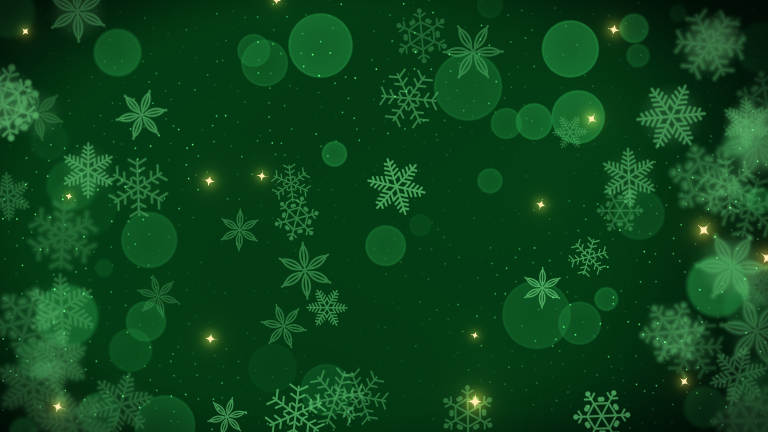
Reproduce this background procedurally as a WebGL 1 fragment shader.

```glsl
precision highp float;
uniform vec2 u_resolution;

const int DISC_COUNT = 50;
const int FLAKE_COUNT = 54;
const int GLINT_COUNT = 15;
const float DUST_CELL = 0.034;
const float SIDE_PULL = 0.65;     // crowding toward left and right edges
const float LINE_WIDTH = 0.036;   // flake stroke, relative to flake radius
const vec3 DEEP_GREEN = vec3(0.004, 0.075, 0.032);
const vec3 BASE_GREEN = vec3(0.012, 0.232, 0.076);
const vec3 DISC_GREEN = vec3(0.13, 0.56, 0.25);
const vec3 FLAKE_GREEN = vec3(0.36, 0.74, 0.43);
const vec3 HAZE_GREEN = vec3(0.38, 0.68, 0.42);
const vec3 GLOW_GOLD = vec3(0.62, 0.50, 0.17);
const vec3 GLINT_CREAM = vec3(1.0, 0.93, 0.70);
const float PI = 3.14159265;

float hash(float n) {
  n = fract(n * 0.1031);
  n *= n + 33.33;
  n *= n + n;
  return fract(n);
}

vec2 hash2(vec2 cell) {
  float n = dot(cell, vec2(1.37, 57.91)) + 3.7;
  return vec2(hash(n), hash(n + 19.19));
}

mat2 rotation(float angle) {
  float c = cos(angle), s = sin(angle);
  return mat2(c, s, -s, c);
}

// Even sequence with jitter, denser near the sides and at lower left
vec2 scatter(float i, float seed, float pull) {
  vec2 jitter = 0.2 * vec2(hash(i + seed), hash(i + seed + 71.3));
  vec2 u = fract(seed * vec2(0.37, 0.61) + i * vec2(0.7549, 0.5698) + jitter);
  u.x -= pull * sin(2.0 * PI * u.x) / (2.0 * PI);
  u.y = pow(u.y, mix(1.5, 0.9, u.x));
  return u;
}

float segment(vec2 p, vec2 a, vec2 b) {
  vec2 ab = b - a;
  return length(p - a - ab * clamp(dot(p - a, ab) / dot(ab, ab), 0.0, 1.0));
}

// Distance to the strokes of a six-armed crystal of unit radius
float flakeDistance(vec2 p, float kind) {
  float angle = abs(mod(atan(p.y, p.x + 1e-5), PI / 3.0) - PI / 6.0);
  vec2 q = length(p) * vec2(cos(angle), sin(angle));
  float d = segment(q, vec2(0.0), vec2(1.0, 0.0));
  if (kind < 2.0) {
    // Branched: dense fern or sturdy fork
    float gap = mix(0.17, 0.29, kind);
    for (int k = 0; k < 4; k++) {
      float start = 0.28 + gap * float(k);
      float reach = mix(0.30 - 0.045 * float(k), 0.20 + 0.08 * float(k), kind);
      if (start < 0.9) d = min(d, segment(q, vec2(start, 0.0), vec2(start, 0.0) + reach * vec2(0.5, 0.866)));
    }
  } else if (kind < 3.0) {
    // Leaf outlines
    float t = clamp((q.x - 0.52) / 0.40, -1.0, 1.0);
    d = min(d, length(vec2(q.x - 0.52 - 0.40 * t, q.y - 0.13 * (1.0 - t * t))));
  } else {
    // Hexagonal ring with beads
    d = min(d, abs(dot(q, vec2(0.866, 0.5)) - 0.46));
    d = min(d, segment(q, vec2(0.72, 0.0), vec2(0.84, 0.20)));
    d = min(d, length(q - vec2(0.95, 0.0)) - 0.06);
    d = min(d, length(q - vec2(0.55, 0.27)) - 0.05);
  }
  return d;
}

void main() {
  float pixel = 1.0 / u_resolution.y;
  vec2 canvas = vec2(u_resolution.x / u_resolution.y, 1.0);
  vec2 p = gl_FragCoord.xy * pixel;
  vec2 uv = p / canvas;

  // Backdrop with uneven light
  float light = smoothstep(0.68, 0.34, length((uv - vec2(0.43, 0.52)) * vec2(1.0, 0.8)));
  light += 0.05 * sin(5.0 * p.x + 2.0 * sin(4.0 * p.y)) + 0.03 * sin(7.0 * p.y - 3.0 * p.x);
  vec3 color = mix(DEEP_GREEN, BASE_GREEN, clamp(light, 0.0, 1.06));

  // Translucent discs with a thin rim
  for (int i = 0; i < DISC_COUNT; i++) {
    float id = float(i);
    vec2 u = scatter(id, 4.3, SIDE_PULL);
    float side = smoothstep(0.25, 0.5, abs(u.x - 0.5));
    float radius = mix(0.018, 0.080, hash(id + 11.7));
    float soft = pixel + 0.007 * side;
    float d = length(p - u * canvas) - radius;
    float fill = smoothstep(soft, -soft, d) * (0.85 + 0.15 * smoothstep(-radius, 0.0, d));
    float rim = smoothstep(0.003 + soft, 0.0, abs(d + 0.002)) * (1.0 - side);
    float strength = mix(0.08, 0.60, hash(id + 43.1));
    color = mix(color, DISC_GREEN, strength * (fill + 0.25 * rim));
  }

  // Snow crystals, larger and out of focus toward the sides
  for (int i = 0; i < FLAKE_COUNT; i++) {
    float id = float(i);
    vec2 u = scatter(id, 9.1, SIDE_PULL + 0.15);
    float side = smoothstep(0.26, 0.46, abs(u.x - 0.5));
    float radius = mix(0.038, 0.070, hash(id + 5.9)) * (1.0 + 0.25 * side);
    vec2 q = rotation(6.28 * hash(id + 27.3)) * (p - u * canvas) / radius;
    float reach = length(q);
    if (reach < 1.5) {
      float blur = 0.7 * pixel / radius + side * mix(0.03, 0.18, hash(id + 61.7));
      float d = flakeDistance(q, floor(4.0 * hash(id + 83.9)));
      float ink = smoothstep(LINE_WIDTH + blur, LINE_WIDTH - blur, d) / (1.0 + 2.0 * blur);
      float strength = mix(0.35, 0.90, hash(id + 37.3));
      float haze = 0.65 * side * strength * smoothstep(1.1, 0.4, reach);
      color = mix(color, HAZE_GREEN, haze * hash(id + 52.6));
      color = mix(color, FLAKE_GREEN, strength * ink);
    }
  }

  // Fine dust: at most one speck per cell, in drifting patches
  vec2 cell = floor(p / DUST_CELL);
  vec2 random = hash2(cell);
  float speck = length(p - (cell + 0.1 + 0.8 * random) * DUST_CELL);
  float patches = 0.5 + 0.5 * sin(4.0 * p.x + 2.0 * sin(5.0 * p.y));
  float glow = hash(random.x * 91.0 + random.y * 37.0);
  float dust = smoothstep(0.0012 + pixel, 0.0, speck) * glow * glow;
  color += FLAKE_GREEN * dust * mix(0.15, 1.0, patches);

  color *= mix(0.5, 1.0, smoothstep(0.74, 0.46, length(uv - 0.5)));

  // Warm four-pointed glints
  for (int i = 0; i < GLINT_COUNT; i++) {
    float id = float(i);
    float size = mix(0.5, 1.1, hash(id + 13.3));
    vec2 q = rotation(0.8 * hash(id + 3.1)) * (p - scatter(id, 6.7, 0.35) * canvas) / size;
    float d = length(q);
    float star = smoothstep(0.170, 0.115, dot(sqrt(abs(q)), vec2(1.0)));
    color += GLOW_GOLD * size * (0.55 * exp(-d * d / 0.0007) + 0.28 * exp(-d / 0.03));
    color = mix(color, GLINT_CREAM, star);
  }

  gl_FragColor = vec4(color, 1.0);
}
```
